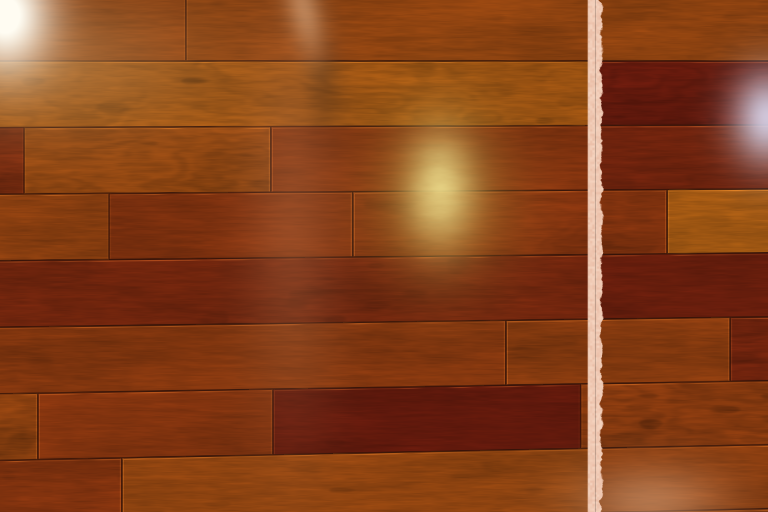
A WebGL 2 fragment shader for this texture:

```glsl
#version 300 es
precision highp float;
// Glossy hardwood floor: eight courses of planks with mixed red and gold tones,
// stretched-noise grain, thin seams, lamp reflections and a pale lace-edged trim.
// Coordinates are in canvas heights, with y running down from the top.
uniform vec2 u_resolution;
out vec4 outColor;

const float NONE = 9.0;
const float TRIM_LEFT = 1.148;
const float TRIM_RIGHT = 1.167;

// End joints of each course, and the tone of the planks between them.
const vec3 JOINTS[8] = vec3[8](
  vec3(0.363, NONE, NONE), vec3(1.160, NONE, NONE),
  vec3(0.047, 0.529, 1.160), vec3(0.213, 0.689, 1.303),
  vec3(1.160, NONE, NONE), vec3(0.988, 1.426, NONE),
  vec3(0.074, 0.533, 1.134), vec3(0.238, 1.160, NONE));
const vec4 TONES[8] = vec4[8](
  vec4(0.66, 0.70, 0.0, 0.0), vec4(0.92, 0.04, 0.0, 0.0),
  vec4(0.30, 0.75, 0.46, 0.20), vec4(0.65, 0.44, 0.46, 0.98),
  vec4(0.24, 0.12, 0.0, 0.0), vec4(0.54, 0.60, 0.20, 0.0),
  vec4(0.68, 0.48, 0.05, 0.58), vec4(0.46, 0.72, 0.62, 0.0));

float hash(vec2 p) {
  return fract(sin(dot(p, vec2(127.1, 311.7))) * 43758.5453);
}

float noise(vec2 p) {
  vec2 i = floor(p), f = fract(p);
  f = f * f * (3.0 - 2.0 * f);
  return mix(mix(hash(i), hash(i + vec2(1, 0)), f.x),
             mix(hash(i + vec2(0, 1)), hash(i + vec2(1, 1)), f.x), f.y);
}

float fbm(vec2 p) {
  float sum = 0.0, amp = 0.5;
  for (int i = 0; i < 4; i++) {
    sum += amp * noise(p);
    p = p * 2.03 + 17.0;
    amp *= 0.5;
  }
  return sum;
}

// Soft elliptical reflection.
float glow(vec2 p, vec2 center, vec2 spread) {
  vec2 d = (p - center) / spread;
  return exp(-dot(d, d));
}

// Antialiased line from its distance.
float stroke(float dist, float halfWidth, float px) {
  return 1.0 - smoothstep(halfWidth - 0.6 * px, halfWidth + 0.6 * px, abs(dist));
}

vec3 woodTone(float tone) {
  vec3 darkRed = vec3(0.36, 0.085, 0.045);
  vec3 russet = vec3(0.50, 0.20, 0.055);
  vec3 honey = vec3(0.62, 0.34, 0.07);
  return tone < 0.5 ? mix(darkRed, russet, tone * 2.0)
                    : mix(russet, honey, tone * 2.0 - 1.0);
}

// Brightness factor from fibres, curved figure and occasional dark knots.
float grain(vec2 p, float seed) {
  vec2 q = p + seed * vec2(13.7, 5.3);
  float fibre = fbm(q * vec2(14.0, 170.0)) - 0.47;
  float pores = noise(q * vec2(45.0, 420.0)) - 0.5;
  float cloud = fbm(q * vec2(5.0, 16.0));
  float figure = sin(cloud * 42.0 + q.y * 60.0) * smoothstep(0.3, 0.9, seed);
  float knot = smoothstep(0.80, 0.92, noise(q * vec2(13.0, 38.0)));
  return 1.0 + 0.24 * fibre + 0.07 * pores + 0.3 * (cloud - 0.47)
       + 0.045 * figure - 0.16 * knot * seed;
}

vec3 planks(vec2 p, float px) {
  // Courses narrow slightly to the right, as seen in perspective.
  float height = 0.130 - 0.0034 * p.x;
  float course = (p.y - 0.119) / height + 1.0;
  int row = clamp(int(floor(course)), 0, 7);
  vec3 joints = JOINTS[row];
  int plank = int(dot(step(joints, vec3(p.x)), vec3(1.0)));
  float seed = hash(vec2(float(row), float(plank) + 3.0));
  vec3 color = woodTone(TONES[row][plank]) * grain(p, seed);

  // Dark seams with a faint worn bevel beside them.
  vec3 gaps = p.x - joints;
  float joint = min(min(abs(gaps.x), abs(gaps.y)), abs(gaps.z));
  float seam = (course - floor(course + 0.5)) * height;
  float wear = noise(vec2(p.x * 30.0, float(row) * 7.0));
  float bevel = max(stroke(seam - 0.003, 0.0012, px), stroke(joint - 0.003, 0.001, px));
  color += vec3(0.20, 0.13, 0.05) * bevel * wear;
  float line = max(stroke(seam, 0.0015, px), stroke(joint, 0.0014, px));
  return mix(color, vec3(0.19, 0.07, 0.03), line * (0.6 + 0.35 * wear));
}

vec3 reflections(vec3 color, vec2 p) {
  float ripple = 0.85 + 0.3 * fbm(p * vec2(20.0, 60.0));
  color *= 1.0 - 0.25 * glow(p, vec2(0.63, 0.16), vec2(0.035, 0.09));
  color = mix(color, vec3(0.72, 0.46, 0.30), 0.34 * glow(p, vec2(0.57, 0.42), vec2(0.09, 0.38)));
  color = mix(color, vec3(0.78, 0.58, 0.36), 0.45 * glow(p, vec2(0.10, 0.12), vec2(0.28, 0.14)));
  color = mix(color, vec3(0.85, 0.66, 0.50), 0.6 * glow(p, vec2(0.59 + 0.2 * p.y, 0.02), vec2(0.035, 0.09)));
  color = mix(color, vec3(0.74, 0.58, 0.22), 0.55 * glow(p, vec2(0.86, 0.38), vec2(0.13, 0.16)));
  color = mix(color, vec3(0.92, 0.85, 0.54), min(1.0, ripple * 0.85 * glow(p, vec2(0.86, 0.37), vec2(0.062, 0.10))));
  color = mix(color, vec3(0.80, 0.60, 0.45), 0.6 * glow(p, vec2(1.27, 0.98), vec2(0.14, 0.07)));
  color = mix(color, vec3(0.86, 0.85, 0.94), 0.9 * glow(p, vec2(1.50, 0.23), vec2(0.07, 0.09)));
  return mix(color, vec3(1.0, 0.99, 0.95), min(1.0, 1.1 * glow(p, vec2(0.01, 0.03), vec2(0.09, 0.11))));
}

vec3 laceTrim(vec3 color, vec2 p, float px) {
  float scallop = 0.004 * abs(sin(p.y * 48.0)) + 0.011 * fbm(vec2(p.y * 95.0, p.x * 60.0));
  float edge = TRIM_RIGHT + scallop;
  float cover = smoothstep(-px, px, p.x - TRIM_LEFT) * smoothstep(-px, px, edge - p.x);
  vec3 cloth = mix(vec3(0.96, 0.83, 0.75), vec3(0.88, 0.66, 0.56), noise(p * 220.0) * 0.5);
  cloth *= 1.0 - 0.2 * stroke(p.x - TRIM_RIGHT + 0.004, 0.001, px);
  return mix(color, cloth, cover);
}

void main() {
  float px = 1.0 / u_resolution.y;
  vec2 p = vec2(gl_FragCoord.x, u_resolution.y - gl_FragCoord.y) * px;
  vec3 color = reflections(planks(p, px), p);
  outColor = vec4(laceTrim(color, p, px), 1.0);
}
```
